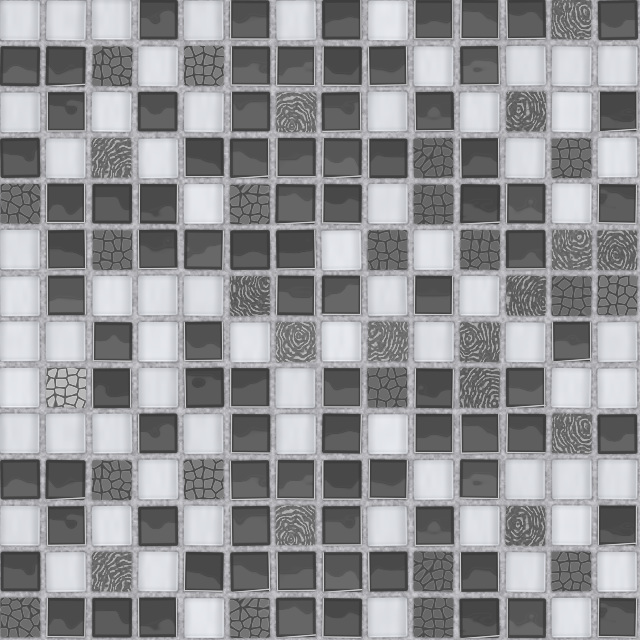
Give the GLSL for this pattern, as a WebGL 1 fragment shader.

```glsl
precision highp float;
uniform vec2 u_resolution;

#define CELLS 13.92
#define MARGIN 0.065
#define ROW_PERIOD 9.0
#define TILE_HALF 0.432
#define CORNER 0.05
#define TILT 0.035
#define GLASS_TINT vec3(0.875, 0.885, 0.905)
#define GROUT_TINT vec3(0.71, 0.71, 0.725)
#define STEEL_LOW 0.385
#define STEEL_HIGH 0.31
#define RING_FREQ 80.0
#define PEBBLES 4.6

float hash(vec2 p) {
  vec3 q = fract(p.xyx * vec3(0.1031, 0.1030, 0.0973));
  q += dot(q, q.yzx + 33.33);
  return fract((q.x + q.y) * q.z);
}

float noise(vec2 p) {
  vec2 i = floor(p), f = fract(p);
  f = f * f * (3.0 - 2.0 * f);
  return mix(mix(hash(i), hash(i + vec2(1.0, 0.0)), f.x),
             mix(hash(i + vec2(0.0, 1.0)), hash(i + 1.0), f.x), f.y);
}

float roundBox(vec2 p, float extent, float radius) {
  vec2 q = abs(p) - extent + radius;
  return length(max(q, 0.0)) + min(max(q.x, q.y), 0.0) - radius;
}

// Soft line of the given width, centred on zero
float stroke(float x, float width, float blur) {
  return 1.0 - smoothstep(width - blur, width + blur, abs(x));
}

// Frosted glass: pale centre, greyer sides, a bright rim
vec3 glass(vec2 p, float d, vec2 id) {
  float sides = smoothstep(0.2, 0.42, abs(p.x + 0.03));
  float ends = smoothstep(0.3, 0.43, abs(p.y));
  float shade = 0.1 * sides + 0.06 * ends;
  shade += 0.025 * (noise(p * vec2(9.0, 3.0) + id * 5.0) - 0.5);
  shade += 0.035 * (hash(id + 41.0) - 0.5);
  float rim = stroke(d + 0.025, 0.01, 0.012) * step(0.0, p.x - p.y);
  return GLASS_TINT - shade + 0.09 * rim;
}

// Polished steel: wavy reflection, dark bevel, glints along some sides
vec3 steel(vec2 p, float d, vec2 id, float px) {
  float wave = noise(p * vec2(3.5, 5.0) + id * 7.3) - 0.5;
  float horizon = p.y + 0.4 * wave + 0.3 * (hash(id + 11.0) - 0.5);
  float tone = mix(STEEL_LOW, STEEL_HIGH, smoothstep(-0.07, 0.07, horizon));
  tone += 0.07 * (hash(id + 17.0) - 0.5);
  tone -= 0.045 * stroke(horizon, 0.012, 0.02);
  tone = mix(tone, 0.22, 0.75 * smoothstep(-0.085, -0.045, d));
  float blur = max(0.012, 0.5 * px);
  float edge = TILE_HALF - 0.018;
  float glint = stroke(p.x + edge, 0.016, blur) * step(0.3, hash(id + 23.0));
  glint = max(glint, stroke(p.x - edge, 0.014, blur) * step(0.55, hash(id + 29.0)));
  float slant = 0.07 * p.x * step(0.8, hash(id + 37.0));
  glint = max(glint, stroke(p.y + edge - slant, 0.015, blur) * step(0.35, hash(id + 31.0)));
  return mix(vec3(tone), vec3(0.89, 0.89, 0.9), 0.85 * glint);
}

// Etched arcs around a point near one corner, broken by noise
vec3 ringed(vec2 p, vec2 id) {
  vec2 centre = 0.8 * (vec2(hash(id + 3.0), hash(id + 5.0)) - 0.5);
  float warp = noise(p * 7.0 + id * 3.1);
  float radius = length((p - centre) * vec2(1.0, 0.8)) + 0.09 * warp;
  float line = smoothstep(-0.3, 0.9, sin(radius * RING_FREQ));
  float broken = smoothstep(0.2, 0.65, noise(p * 19.0 + id * 9.7));
  float tone = 0.35 + 0.09 * hash(id + 7.0) + 0.28 * line * broken;
  return vec3(tone) + 0.08 * (noise(p * 32.0 + id) - 0.5);
}

// Raised pebbles from the two nearest cell points
vec3 pebbled(vec2 p, vec2 id) {
  vec2 q = p * PEBBLES + id * 13.0;
  vec2 base = floor(q);
  float near = 9.0, next = 9.0;
  for (int y = -1; y <= 1; y++) {
    for (int x = -1; x <= 1; x++) {
      vec2 c = base + vec2(float(x), float(y));
      vec2 seed = c + 0.15 + 0.7 * vec2(hash(c), hash(c + 57.0));
      float dist = length(q - seed);
      next = min(next, max(near, dist));
      near = min(near, dist);
    }
  }
  float gap = next - near;
  float stone = smoothstep(0.06, 0.22, gap);
  float rim = stroke(gap - 0.24, 0.04, 0.08);
  float pale = step(0.88, hash(id + 19.0));
  float top = mix(0.4 + 0.1 * hash(id + 2.0), 0.72, pale);
  return vec3(mix(0.29 + 0.08 * pale, top, stone) + 0.08 * rim);
}

void main() {
  vec2 uv = gl_FragCoord.xy / u_resolution;
  float px = CELLS / min(u_resolution.x, u_resolution.y);
  vec2 grid = vec2(uv.x, 1.0 - uv.y) * CELLS + MARGIN;
  vec2 cell = floor(grid);
  vec2 id = vec2(cell.x, mod(cell.y, ROW_PERIOD)) + 1.0;

  // Each tile sits slightly off centre and askew
  vec2 p = (fract(grid) - 0.5) * vec2(1.0, -1.0);
  p -= 0.022 * (vec2(hash(cell + 71.0), hash(cell + 83.0)) - 0.5);
  float tilt = TILT * (hash(cell + 97.0) - 0.5);
  p += tilt * vec2(-p.y, p.x);
  float d = roundBox(p, TILE_HALF, CORNER);

  // Glass favours alternate cells; the rest divide among three metals
  float odd = mod(id.x + id.y, 2.0);
  float isGlass = step(hash(id + 101.0), mix(0.67, 0.17, odd));
  float kind = hash(id + 131.0);
  vec3 tile;
  if (isGlass > 0.5) tile = glass(p, d, id);
  else if (kind < 0.64) tile = steel(p, d, id, px);
  else if (kind < 0.86) tile = ringed(p, id);
  else tile = pebbled(p, id);

  // Grainy grout with a shadow where it meets the tile
  float grain = noise(grid * 17.0) + 0.5 * noise(grid * 37.0) - 0.75;
  vec3 grout = GROUT_TINT + 0.16 * grain - 0.12 * (1.0 - smoothstep(0.0, 0.055, d));
  float cover = 1.0 - smoothstep(-0.7 * px, 0.7 * px, d);
  gl_FragColor = vec4(mix(grout, tile, cover), 1.0);
}
```
